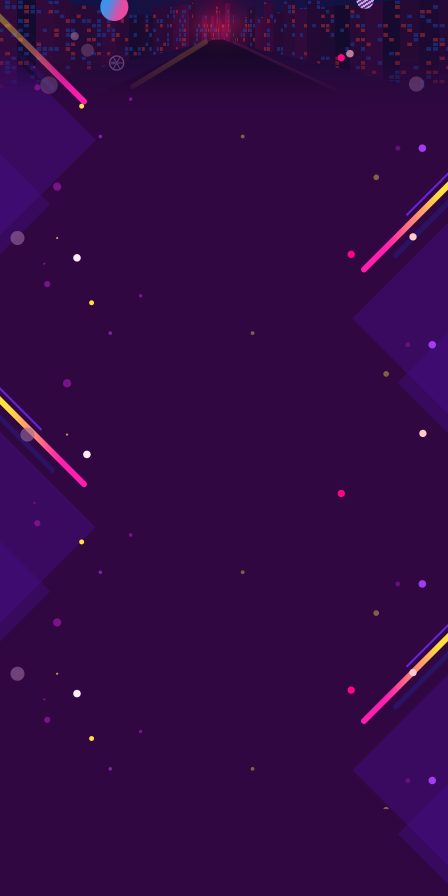
Reproduce this background procedurally as a WebGL 1 fragment shader.

```glsl
precision highp float;
// A deep purple party backdrop: violet diamonds and neon streaks lean in from
// both edges, confetti repeats down the page, and a night street fades at the top.
// Layout space is 384 by 768 units, y pointing down; layers are painted in order.

uniform vec2 u_resolution;

#define LAYOUT vec2(384.0, 768.0)
#define VANISH vec2(187.0, 34.0)
#define CONFETTI_STEP vec2(8.5, 168.5)
#define CONFETTI_PERIOD 373.5
#define CONFETTI_END 693.5
#define BASE vec3(0.188, 0.027, 0.255)
#define DIAMOND vec3(0.28, 0.06, 0.56)
#define YELLOW vec3(1.0, 0.88, 0.25)
#define PINK vec3(1.0, 0.12, 0.68)
#define VIOLET vec3(0.64, 0.23, 0.95)
#define PLUM vec3(0.48, 0.07, 0.54)
#define OLIVE vec3(0.50, 0.38, 0.25)

float pixel; // size of one pixel in layout units

float cover(float d) { return clamp(0.5 - d / pixel, 0.0, 1.0); }

float hash(vec2 c) { return fract(sin(dot(c, vec2(127.1, 311.7))) * 43758.5); }

void paint(inout vec3 col, vec3 tint, float alpha) { col = mix(col, tint, alpha); }

void dot2(inout vec3 col, vec2 p, vec2 c, float r, vec3 tint, float alpha) {
  paint(col, tint, alpha * cover(length(p - c) - r));
}

float segment(vec2 p, vec2 a, vec2 b, float r) {
  vec2 ab = b - a;
  return length(p - a - ab * clamp(dot(p - a, ab) / dot(ab, ab), 0.0, 1.0)) - r;
}

float diamond(vec2 q, float reach) { return (abs(q.x) + abs(q.y) - reach) * 0.707; }

// Street in perspective, with lit facades on both sides
vec3 street(vec2 p) {
  vec2 d = p - VANISH;
  float ax = abs(d.x);
  float u = sqrt(ax);
  float id = floor(u * 1.6) + 31.0 * step(0.0, d.x);
  vec3 col = mix(vec3(0.07, 0.07, 0.27), vec3(0.25, 0.03, 0.22), exp(-ax / 30.0));
  // facades, each with its own tint, roof and windows
  float roof = 24.0 * hash(vec2(id, 2.0)) * (1.0 - ax / 150.0);
  float foot = VANISH.y + 0.24 * ax;
  float wall = cover(roof - p.y) * cover(p.y - foot);
  vec3 facade = mix(vec3(0.06, 0.04, 0.17), vec3(0.19, 0.04, 0.23), hash(vec2(id, 5.0)));
  facade += vec3(0.25, 0.0, 0.04) * exp(-ax / 18.0);
  vec2 cell = vec2(floor(u * 4.8) + id, floor(p.y / 4.0));
  vec3 lamp = mix(vec3(0.10, 0.22, 0.55), vec3(0.60, 0.16, 0.20), step(0.6, hash(cell + 9.0)));
  vec2 pane = abs(fract(vec2(u * 4.8, p.y / 4.0)) - 0.5);
  float lit = step(0.72, hash(cell)) * smoothstep(0.45, 0.3, max(pane.x, pane.y));
  paint(col, mix(facade, lamp, 0.65 * lit), wall);
  // pavement, road and kerbs
  paint(col, vec3(0.12, 0.04, 0.22), cover(foot - p.y));
  paint(col, vec3(0.09, 0.03, 0.16), cover(ax - 2.1 * d.y - 5.0) * cover(-d.y));
  paint(col, vec3(0.33, 0.20, 0.20), 0.8 * cover(segment(p, vec2(176, 36), vec2(114, 74), 2.2)));
  paint(col, vec3(0.32, 0.08, 0.22), 0.6 * cover(segment(p, vec2(200, 36), vec2(286, 76), 1.0)));
  vec2 glow = (p - vec2(187, 22)) / vec2(24, 13);
  col += vec3(0.22, 0.02, 0.05) * exp(-dot(glow, glow));
  return col;
}

// Balls and bubbles floating over the street
void balloons(inout vec3 col, vec2 p) {
  vec2 q = p - vec2(98, 6);
  vec3 sheen = mix(vec3(0.25, 0.60, 0.95), vec3(0.95, 0.30, 0.65), smoothstep(-9.0, 9.0, q.x + q.y * 0.4));
  dot2(col, q, vec2(0), 12.0, sheen, 0.95);
  q = p - vec2(313, 0);
  float stripe = smoothstep(-0.3, 0.3, sin((q.x + 1.6 * q.y) * 1.1));
  dot2(col, q, vec2(0), 7.5, mix(vec3(0.40, 0.20, 0.60), vec3(0.85, 0.75, 0.90), stripe), 0.9);
  q = p - vec2(100, 54);
  float spokes = abs(sin(atan(q.y, q.x) * 3.0)) * length(q) / 3.0 - 0.4;
  float wheel = max(min(abs(length(q) - 6.0) - 0.6, spokes), length(q) - 6.6);
  paint(col, vec3(0.55, 0.40, 0.62), 0.6 * cover(wheel));
  vec3 mist = vec3(0.60, 0.42, 0.62);
  dot2(col, p, vec2(357, 72), 6.5, mist, 0.4);
  dot2(col, p, vec2(42, 73), 7.5, mist, 0.35);
  dot2(col, p, vec2(75, 43), 5.5, mist, 0.35);
  dot2(col, p, vec2(64, 31), 3.5, mist, 0.6);
  dot2(col, p, vec2(300, 46), 3.2, vec3(0.90, 0.60, 0.65), 0.8);
}

// Two diamonds and three slanted streaks; q.x runs inward from the edge
void ornament(inout vec3 col, vec2 q, float shift, float fade) {
  paint(col, DIAMOND, 0.40 * fade * cover(diamond(q, 82.0)));
  paint(col, DIAMOND, 0.36 * fade * cover(diamond(q - vec2(0, 55), 43.0)));
  q.y -= shift;
  paint(col, vec3(0.17, 0.08, 0.42), 0.8 * fade * cover(segment(q, vec2(-9, -103), vec2(45, -49), 2.2)));
  paint(col, vec3(0.40, 0.13, 0.85), fade * cover(segment(q, vec2(-9, -128), vec2(35, -84), 0.9)));
  vec3 neon = mix(YELLOW, vec3(1.0, 0.55, 0.45), smoothstep(4.0, 30.0, q.x));
  neon = mix(neon, PINK, smoothstep(24.0, 56.0, q.x));
  paint(col, neon, mix(0.4, 1.0, fade) * cover(segment(q, vec2(-9, -118), vec2(72, -37), 2.5)));
}

// One confetti motif, reused down the page
void confetti(inout vec3 col, vec2 p, float a) {
  dot2(col, p, vec2(70, 91), 2.1, YELLOW, a);
  dot2(col, p, vec2(49, 204), 0.9, YELLOW, 0.7 * a);
  dot2(col, p, vec2(112, 85), 1.5, PLUM, a);
  dot2(col, p, vec2(86, 117), 1.5, VIOLET, 0.6 * a);
  dot2(col, p, vec2(32, 75), 2.6, PLUM, a);
  dot2(col, p, vec2(49, 160), 3.5, PLUM, a);
  dot2(col, p, vec2(29.5, 57.5), 0.9, PLUM, a);
  dot2(col, p, vec2(15, 204), 6.0, vec3(0.60, 0.42, 0.62), 0.6 * a);
  dot2(col, p, vec2(66, 221), 3.2, vec3(1.0, 0.92, 0.95), a);
  dot2(col, p, vec2(208, 117), 1.6, OLIVE, a);
  dot2(col, p, vec2(322.5, 152), 2.4, OLIVE, a);
  dot2(col, p, vec2(341, 127), 2.1, PLUM, 0.7 * a);
  dot2(col, p, vec2(362, 127), 3.2, VIOLET, a);
  dot2(col, p, vec2(354, 203), 3.1, vec3(1.0, 0.80, 0.80), a);
  dot2(col, p, vec2(292.5, 49.5), 3.1, vec3(1.0, 0.02, 0.50), a);
}

void main() {
  vec2 uv = gl_FragCoord.xy / u_resolution;
  vec2 p = vec2(uv.x, 1.0 - uv.y) * LAYOUT;
  pixel = LAYOUT.y / u_resolution.y;
  vec3 col = mix(street(p), BASE, smoothstep(36.0, 98.0, p.y));
  // ornaments alternate between the left and right edge
  for (int i = 0; i < 4; i++) {
    float k = float(i), side = mod(k, 2.0), row = floor(k / 2.0);
    float y = mix(120.0 + 332.0 * row, 273.0 + 387.0 * row, side);
    float shift = mix(4.0 - 4.0 * row, -5.0, side);
    vec2 q = vec2(mix(p.x, LAYOUT.x - p.x, side), p.y - y);
    ornament(col, q, shift, smoothstep(25.0, 90.0, p.y));
  }
  balloons(col, p);
  // confetti: two staggered copies in each period
  for (int i = 0; i < 4; i++) {
    float k = float(i);
    vec2 origin = mod(k, 2.0) * CONFETTI_STEP + vec2(0, CONFETTI_PERIOD * floor(k / 2.0));
    confetti(col, p - origin, cover(p.y - CONFETTI_END));
  }
  gl_FragColor = vec4(col, 1.0);
}
```
